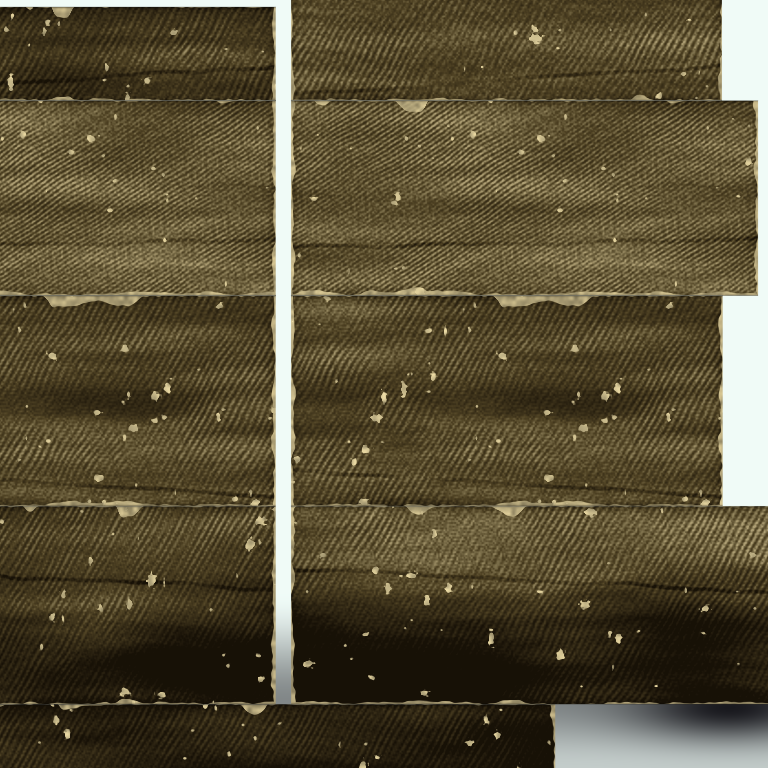
Reproduce this texture procedurally as a Shadertoy shader.

```glsl
#define WHITE vec3(.94, .985, .97)
#define SHADOW vec3(.10, .10, .12)
#define DARK vec3(.09, .065, .025)
#define MID vec3(.31, .26, .14)
#define LIGHT vec3(.46, .41, .27)
#define PALE vec3(.68, .62, .45)
#define CREAM vec3(.82, .76, .57)
#define HATCH_DEPTH .24
#define GRAIN_DEPTH .55
#define SPECKLE .36
#define CHIP_CELL .016
#define COLUMN_SHIFT .586

// Heights run downwards from the top of the canvas
const float EDGE[6] = float[6](-.1, .131, .385, .659, .917, 1.1);
const float RIGHT_END[5] = float[5](.940, .987, .941, 1.1, .723);
// Per row: tone, wear of lower edge, crack height, crack slope
const vec4 ROW[5] = vec4[5](
    vec4(.54, .35, .125, -.07), vec4(.63, 1., .322, -.02),
    vec4(.53, .35, .613, .06), vec4(.48, .5, .74, .05),
    vec4(.10, 0., 2., 0.));

float hash(vec2 p) {
    return fract(sin(dot(p, vec2(127.1, 311.7))) * 43758.5453);
}

float noise(vec2 p) {
    vec2 i = floor(p), f = fract(p);
    f *= f * (3. - 2. * f);
    return mix(mix(hash(i), hash(i + vec2(1, 0)), f.x),
               mix(hash(i + vec2(0, 1)), hash(i + vec2(1, 1)), f.x), f.y);
}

float fbm(vec2 p) {
    float sum = 0., amp = .5;
    for (int i = 0; i < 4; i++) {
        sum += amp * noise(p);
        p = p * 2.03 + 7.3;
        amp *= .5;
    }
    return sum;
}

// Clustered flakes of lost finish, some drawn out into scratches
float chips(vec2 q, float px) {
    float cover = 0., rough = .55 + .9 * noise(q * 300.);
    vec2 cell = floor(q / CHIP_CELL);
    for (int j = -1; j <= 1; j++)
    for (int i = -1; i <= 1; i++) {
        vec2 id = cell + vec2(i, j);
        float cluster = smoothstep(.5, .85, noise(id * .27));
        if (hash(id) > .03 + .22 * cluster) continue;
        vec2 center = (id + vec2(hash(id + 3.1), hash(id + 5.7))) * CHIP_CELL;
        float stretch = pow(hash(id + 9.2), 3.);
        float radius = .0013 + .0045 * pow(hash(id + 1.7), 3.);
        vec2 d = (q - center) * mix(vec2(.8, 1.1), vec2(1.6, .5), stretch);
        cover = max(cover, 1. - smoothstep(-px, px, length(d) * rough - radius));
    }
    return cover;
}

// Tone ramp from stained dark to worn pale
vec3 ramp(float v) {
    vec3 c = mix(DARK, MID, clamp(v * 2., 0., 1.));
    c = mix(c, LIGHT, clamp((v - .5) * 4., 0., 1.));
    return mix(c, PALE, clamp((v - .75) * 3., 0., 1.));
}

// box holds left, top, right, bottom
vec3 plank(vec2 p, vec4 box, int r, bool left, float px) {
    bool shared = r == 1 || r == 2;
    float s = p.x + (left && r < 4 ? COLUMN_SHIFT : 0.);
    float seed = float(r) + (left && !shared ? 5. : 0.);
    vec2 q = vec2(s, p.y) + seed * vec2(3.7, 1.9);
    float h = (p.y - box.y) / (box.w - box.y);

    // Long horizontal grain and soft stains
    float v = ROW[r].x - (left && r == 0 ? .12 : 0.);
    v += GRAIN_DEPTH * (fbm(q * vec2(4., 32.) + fbm(q * 6.)) - .47);
    v += .22 * (noise(q * vec2(6., 10.)) - .5);
    if (r == 2) v -= .16 * exp(-pow((h - .48) / .08, 2.));
    if (r == 3) {
        v += .25 * (1. - smoothstep(0., .45, h)) * smoothstep(.0, .9, p.x);
        v -= .45 * smoothstep(.25, .8, h) * (.4 + noise(q * vec2(7., 5.)));
    }

    // Fine diagonal saw marks, flatter and tighter on the second row
    float lean = r == 1 ? 1.5 : .6, pitch = r == 1 ? .0056 : .0078;
    float phase = (q.x + lean * q.y) / (pitch * sqrt(1. + lean * lean));
    float hatch = sin(6.2832 * (phase + .9 * noise(q * 22.)));
    v += HATCH_DEPTH * hatch * (.15 + .85 * noise(q * vec2(12., 18.))) * (.45 + v);
    v += SPECKLE * (noise(q * 420.) - .5) * (.3 + v);

    // Wandering crack
    float crackY = ROW[r].z + ROW[r].w * (s - .379) + .012 * (fbm(q * vec2(14., 1.)) - .47);
    float crack = abs(p.y - crackY);
    v -= .4 * noise(q * vec2(16., 2.)) * (1. - smoothstep(.0008, .004, crack));

    // Dim borders
    float side = min(p.x - box.x, box.z - p.x);
    float top = p.y - box.y, bottom = box.w - p.y;
    v -= .22 * exp(-min(side, min(top, bottom)) / .006);
    vec3 color = ramp(v);

    // Bare edges and flakes
    float bite = .014 * smoothstep(.74, .95, noise(vec2(s * 24., seed * 9.)));
    float fray = .003 * (noise(q * 130.) - .4);
    float low = ROW[r].y * .007 * noise(vec2(s * 35., seed)) + .3 * bite + fray;
    float sideWear = .0055 * noise(vec2(seed, p.y * 45.)) + fray;
    float bare = 1. - smoothstep(-px, px, min(min(top - bite - fray, bottom - low), side - sideWear));
    bare = max(bare * .85, chips(q, px));
    color = mix(color, CREAM * (.75 + .4 * noise(q * 160.)), bare);
    return color * (1. - .55 * exp(-min(top, bottom) / .001));
}

void mainImage(out vec4 fragColor, in vec2 fragCoord) {
    vec2 p = fragCoord / iResolution.xy;
    p.y = 1. - p.y;
    float px = .7 / iResolution.y;

    // Backdrop with soft shade near the bottom
    vec2 d = (p - vec2(.95, .925)) / vec2(.12, .04);
    float shade = .52 * smoothstep(.77, .92, p.y) * (1. - .6 * smoothstep(.91, 1., p.y));
    shade += .5 * exp(-dot(d, d));
    vec3 color = mix(WHITE, SHADOW, shade);

    // Five rows, two columns; the last row is a single board
    for (int r = 0; r < 5; r++)
    for (int c = 0; c < 2; c++) {
        bool left = c == 0;
        if (r == 4 && !left) continue;
        vec4 box = vec4(left ? -.1 : .379, EDGE[r], left && r < 4 ? .359 : RIGHT_END[r], EDGE[r + 1]);
        if (left && r == 0) box.y = .009;
        vec2 inset = min(p - box.xy, box.zw - p);
        float mask = smoothstep(-px, px, min(inset.x, inset.y));
        if (mask > 0.) color = mix(color, plank(p, box, r, left, px), mask);
    }
    fragColor = vec4(color, 1.);
}
```
